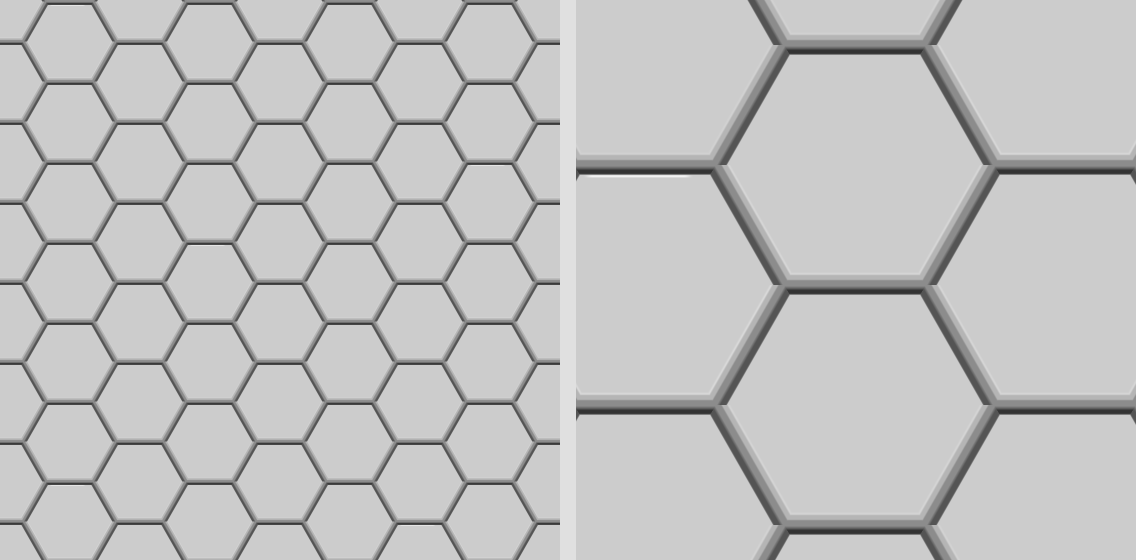
Left: the whole. Right: its middle third, enlarged.
Write a Shadertoy shader that draws this pattern.

```glsl
// Tiling pale grey hexagon panels with raised, top-lit bevelled borders.

const vec2 REPEATS = vec2(4.0, 7.0);      // lattice periods across and down
const vec2 ORIGIN = vec2(-0.0006, -0.0031);

const vec3 PANEL = vec3(0.80);
const vec3 LIP = vec3(0.85);
const vec3 UPPER_BEVEL = vec3(0.71);
const vec3 RIDGE = vec3(0.55);
const vec3 RIDGE_EDGE = vec3(0.44);
const vec3 SIDE_SHADOW = vec3(0.33);
const vec3 DEEP_SHADOW = vec3(0.20);

float hash(vec2 p) {
    return fract(sin(dot(p, vec2(127.1, 311.7))) * 43758.5453);
}

// 1 between lo and hi, with softened ends.
float band(float x, float lo, float hi, float soft) {
    return smoothstep(lo - soft, lo + soft, x)
         * (1.0 - smoothstep(hi - soft, hi + soft, x));
}

// Offset from the nearest cell centre (xy) and wrapped cell id (zw).
vec4 nearestCell(vec2 uv, vec2 repeats) {
    vec2 grid = uv * repeats;
    vec2 idA = floor(grid + 0.5);
    vec2 idB = floor(grid) + 0.5;
    vec2 a = (grid - idA) / repeats;
    vec2 b = (grid - idB) / repeats;
    bool useA = dot(a, a) < dot(b, b);
    return useA ? vec4(a, mod(idA, repeats)) : vec4(b, mod(idB, repeats));
}

// Distances to the nearest slanted side (x) and flat side (y).
vec2 sideDistances(vec2 p, vec2 repeats) {
    vec2 neighbour = 0.5 / repeats;
    float spacing = length(neighbour);
    float slanted = 0.5 * spacing - dot(abs(p), neighbour / spacing);
    return vec2(slanted, neighbour.y - abs(p.y));
}

vec3 honeycomb(vec2 uv, float pixel) {
    vec4 cell = nearestCell(uv - ORIGIN, REPEATS);
    vec2 p = cell.xy;
    vec2 sides = sideDistances(p, REPEATS);
    bool flatSide = sides.y < sides.x;

    // Height over the border line, in thousandths of the canvas.
    float t = 1000.0 * min(sides.x, sides.y) * (p.y < 0.0 ? 1.0 : -1.0);
    float soft = max(0.6, 500.0 * pixel);
    float variation = hash(cell.zw + 3.7);

    // Faint lit lip, uneven from cell to cell
    vec3 color = mix(PANEL, LIP, band(t, 6.2, 7.4, soft) * (0.4 + 0.6 * variation));

    // Occasional bright glint below a flat top border
    float glint = flatSide ? step(0.93, variation) : 0.0;
    glint *= band(p.x, -0.034, 0.026, 0.003);
    color = mix(color, vec3(0.96), glint * band(t, -7.2, -6.0, soft));

    // Raised border: lit upper bevel, ridge, then shadow
    color = mix(color, UPPER_BEVEL, band(t, -5.4, 6.1, soft));
    color = mix(color, RIDGE, band(t, -5.4, 3.1, soft));
    color = mix(color, RIDGE_EDGE, band(t, -5.4, -0.9, soft));
    color = mix(color, SIDE_SHADOW, band(t, -5.4, -1.8, soft));
    float deep = flatSide ? band(t, -5.2, -2.6, soft) : 0.0;
    return mix(color, DEEP_SHADOW, deep);
}

void mainImage(out vec4 fragColor, in vec2 fragCoord) {
    float pixel = 1.0 / iResolution.y;
    vec3 color = vec3(0.0);

    // 2 x 2 samples smooth the mitred corners
    for (int i = 0; i < 4; i++) {
        vec2 jitter = vec2(i % 2, i / 2) * 0.5 - 0.25;
        color += honeycomb((fragCoord + jitter) / iResolution.xy, pixel);
    }
    fragColor = vec4(color * 0.25, 1.0);
}
```
